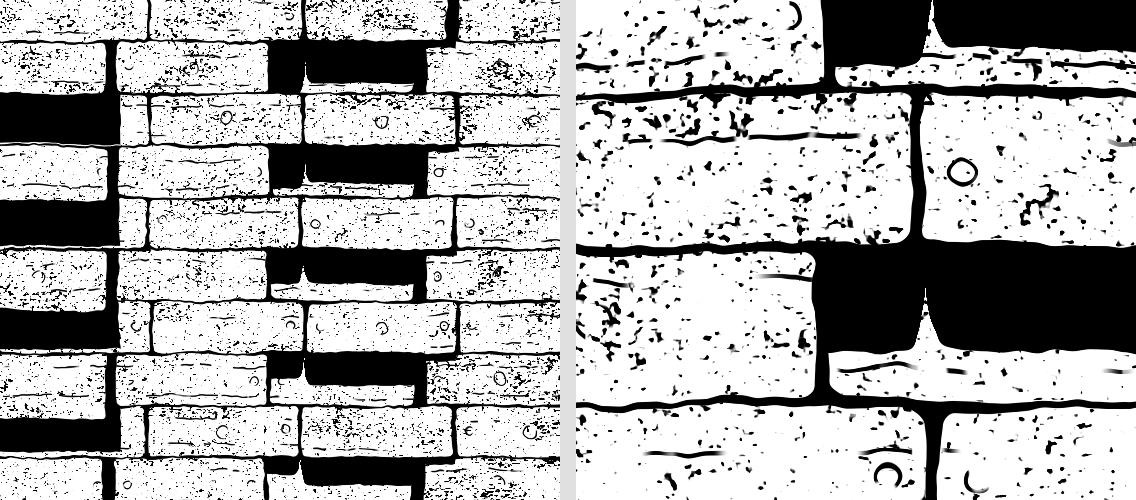
Left: the whole. Right: its middle third, enlarged.
Reproduce this texture procedurally as a WebGL 1 fragment shader.

```glsl
precision highp float;
// High-contrast ink drawing of a brick wall in running bond, with recessed bricks.
// Each cell is a rounded box; recesses are filled with shadow above a pale ledge,
// then noise adds speckles, broken streaks and small round dents.
uniform vec2 u_resolution;

// Lengths are in row heights
const float ROWS_WIDE = 10.77;     // canvas width
const float TOP_CROP = 0.2;        // part of the first row cut off
const float BRICK_LENGTH = 2.964;
const float EVEN_JOINT = 2.859;    // first vertical joint of even and odd rows
const float ODD_JOINT = 2.207;
const float JOINT_JITTER = 0.09;
const vec2 GAP = vec2(0.038, 0.026);
const float CORNER = 0.08;
const float OVERHANG_END = 2.16;   // right end of the overhanging left bricks
const float LEFT_SHADOW_END = 2.3;
const float SPIKE_X = 0.67;        // pale sliver inside the right recesses
const float SPECK_LEVEL = 0.79;
const float SPECK_SPREAD = 0.19;
const vec3 INK = vec3(0.0);
const vec3 PAPER = vec3(1.0);

float hash(vec2 p) {
  return fract(sin(dot(p, vec2(127.1, 311.7))) * 43758.5453);
}

float noise(vec2 p) {
  vec2 i = floor(p), f = fract(p);
  f = f * f * (3.0 - 2.0 * f);
  return mix(mix(hash(i), hash(i + vec2(1, 0)), f.x),
             mix(hash(i + vec2(0, 1)), hash(i + vec2(1, 1)), f.x), f.y);
}

// Antialiased coverage of the inside of a distance field
float cover(float d, float px) {
  return 1.0 - smoothstep(-0.6 * px, 0.6 * px, d);
}

float roundedBox(vec2 p, vec2 halfSize) {
  vec2 q = abs(p) - halfSize + CORNER;
  return length(max(q, 0.0)) + min(max(q.x, q.y), 0.0) - CORNER;
}

// Left bricks hang further over the row below towards the bottom
float overhang(float row) {
  return max(0.0, 0.042 * row - 0.07);
}

// Speckles, streaks and dents on a brick face
float wear(vec2 p, vec2 local, vec2 cell, float px) {
  float age = hash(cell + 3.7);
  float patches = smoothstep(0.35, 0.85, noise(p * vec2(1.8, 3.2) + 9.0));
  patches *= 0.4 + 0.7 * age;
  patches += 0.35 * smoothstep(0.22, 0.05, local.y) * age;
  vec2 center = local - vec2(BRICK_LENGTH * 0.5, 0.5);
  patches += 0.5 * age * exp(-14.0 * dot(center, center));
  float grain = 0.65 * noise(p * vec2(22.0, 28.0)) + 0.35 * noise(p * 47.0);
  float level = SPECK_LEVEL - SPECK_SPREAD * min(patches, 1.1);
  float ink = smoothstep(level - 0.05, level + 0.05, grain);
  for (int i = 0; i < 2; i++) {
    float k = float(i);
    float height = 0.2 + 0.55 * k + 0.12 * hash(cell + k * 5.3);
    float broken = smoothstep(0.5, 0.58, noise(vec2(p.x * 1.4, cell.y * 7.3 + k * 3.1)));
    broken *= smoothstep(0.3, 0.45, noise(vec2(p.x * 9.0, cell.y + k * 8.0)));
    float bend = 0.05 * (noise(p * vec2(3.0, 1.0)) - 0.5);
    ink = max(ink, broken * cover(abs(local.y - height + bend) - 0.014, px));
  }
  for (int i = -1; i < 2; i++) {
    float side = float(i);
    vec2 d = center - vec2(side * 1.2, 0.1 * hash(cell + side) - 0.05);
    float ring = abs(length(d) - 0.12 + 0.04 * abs(side)) - 0.013;
    float broken = smoothstep(0.42, 0.55, noise(p * 7.0 + side))
                 * step(0.4, hash(cell + side * 2.9 + 1.3));
    ink = max(ink, broken * cover(ring, px));
  }
  return ink;
}

void main() {
  float px = ROWS_WIDE / u_resolution.x;
  vec2 p = vec2(gl_FragCoord.x, u_resolution.y - gl_FragCoord.y) * px;
  p.y += TOP_CROP;
  // Hand-cut wobble, coarse and fine
  p += 0.07 * (vec2(noise(p * 1.3), noise(p * 1.3 + 40.0)) - 0.5);
  p += 0.035 * (vec2(noise(p * 9.0), noise(p * 9.0 + 70.0)) - 0.5);

  // Row and brick of this point
  float row = floor(p.y), y = p.y - row;
  bool odd = mod(row, 2.0) > 0.5;
  if (!odd && p.x < OVERHANG_END && y < overhang(row)) {
    row -= 1.0;
    y += 1.0;
    odd = true;
  }
  float x = p.x - (odd ? ODD_JOINT : EVEN_JOINT) - JOINT_JITTER * (hash(vec2(row, 8.0)) - 0.5);
  float column = floor(x / BRICK_LENGTH) + 1.0;
  x -= (column - 1.0) * BRICK_LENGTH;
  bool first = column < 0.5, third = abs(column - 2.0) < 0.5, last = column > 2.5;

  // Brick outline; some right joints are wide
  vec2 size = vec2(BRICK_LENGTH, 1.0);
  if (odd && first) size += vec2(-0.14, overhang(row + 1.0));
  if (third && (odd || row < 0.5)) size.x -= 0.16;
  vec2 gap = GAP * (0.5 + noise(p * 3.0));
  float ink = 1.0 - cover(roundedBox(vec2(x, y) - size * 0.5, size * 0.5 - gap), px);

  // Recess shadows and the shadow cast beside them
  float shadow = 1.0;
  if (odd && third) {
    float depth = x < SPIKE_X ? 1.12 - 0.088 * row : 0.82 - 0.032 * row;
    shadow = y - depth + 0.42 * exp(-28.0 * abs(x - SPIKE_X));
  } else if (!odd && first && row > 1.0) {
    shadow = max(p.x - LEFT_SHADOW_END, y - 0.98 + 0.012 * row);
  } else if (odd && last) {
    shadow = min(max(x - 0.65, y - 0.13), x - 0.07);
  }
  ink = max(ink, cover(shadow, px));
  ink = max(ink, wear(p, vec2(x, y), vec2(column, row), px));
  gl_FragColor = vec4(mix(PAPER, INK, ink), 1.0);
}
```
